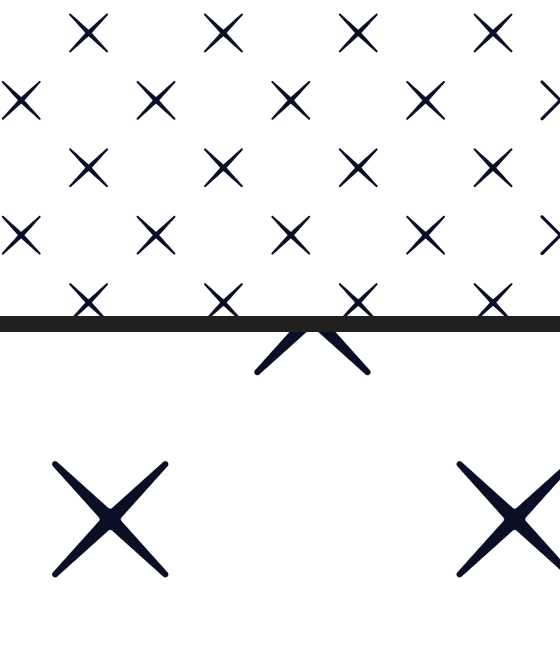
Top, the full canvas; bottom, a detail of the centre.
Give the GLSL for this pattern, as a Shadertoy shader.

```glsl
// Staggered rows of dark navy crosses with tapered, rounded arms on white.

// Lengths are fractions of the canvas height.
#define PITCH 0.4266
#define ROW_STEP 0.2133
#define ANCHOR vec2(0.0671, 0.6824)
#define ARM_LENGTH 0.0822
#define CENTER_RADIUS 0.0076
#define TIP_RADIUS 0.0032
#define EVEN_RADIUS 0.0050
#define EVEN_COLUMN 4.0
#define NOTCH_ROUNDING 0.003
#define INK vec3(0.04, 0.06, 0.15)
#define PAPER vec3(1.0)

// Distance to one bar along x, with its radius running from center to tip.
float taperedBar(vec2 p, vec2 radii) {
    float along = clamp(p.x / ARM_LENGTH, 0.0, 1.0);
    float radius = mix(radii.x, radii.y, along);
    return length(vec2(max(p.x - ARM_LENGTH, 0.0), p.y)) - radius;
}

float smoothMin(float a, float b, float k) {
    float h = max(k - abs(a - b), 0.0) / k;
    return min(a, b) - 0.25 * h * h * k;
}

// Two diagonal bars joined with softened inner corners.
float crossDistance(vec2 p, vec2 radii) {
    vec2 q = abs(vec2(p.x + p.y, p.x - p.y)) * sqrt(0.5);
    return smoothMin(taperedBar(q, radii), taperedBar(q.yx, radii), NOTCH_ROUNDING);
}

void mainImage(out vec4 fragColor, in vec2 fragCoord) {
    vec2 p = fragCoord / iResolution.y - ANCHOR;

    // Nearest cross, with every other row shifted by half a pitch
    float row = floor(p.y / ROW_STEP + 0.5);
    float shift = 0.5 * mod(row, 2.0);
    float column = floor(p.x / PITCH - shift + 0.5);
    vec2 center = vec2((column + shift) * PITCH, row * ROW_STEP);

    // The column at the right edge has arms of even width
    bool isEven = shift == 0.0 && column == EVEN_COLUMN;
    vec2 radii = isEven ? vec2(EVEN_RADIUS) : vec2(CENTER_RADIUS, TIP_RADIUS);

    // Smooth edge about one pixel wide
    float d = crossDistance(p - center, radii);
    float coverage = clamp(0.5 - d * iResolution.y, 0.0, 1.0);
    fragColor = vec4(mix(PAPER, INK, coverage), 1.0);
}
```
